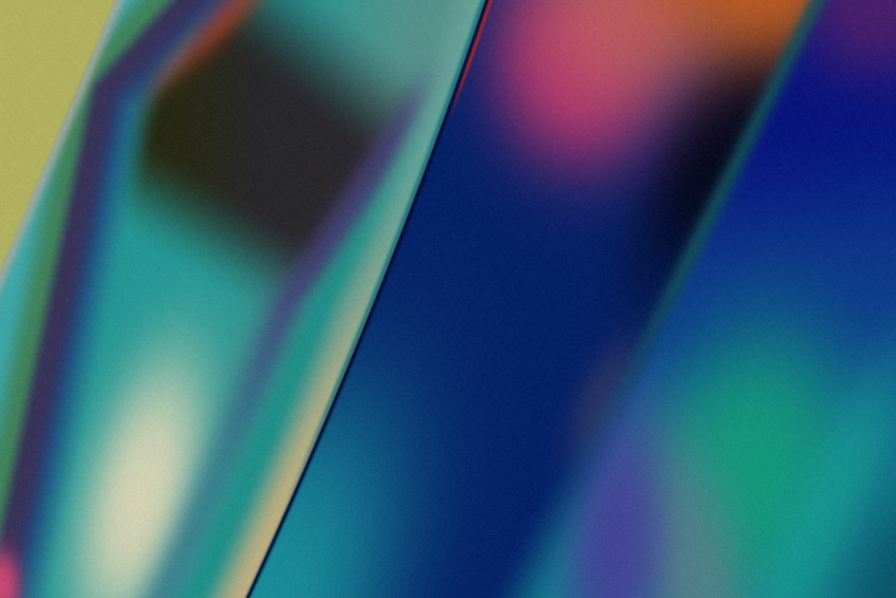
This background is drawn by a Shadertoy shader. Its source:

```glsl
#define OLIVE vec3(0.69, 0.69, 0.37)
#define TEAL vec3(0.14, 0.59, 0.58)
#define NAVY vec3(0.02, 0.13, 0.40)
#define CREAM vec3(0.82, 0.82, 0.70)
#define SHADOW vec3(0.16, 0.155, 0.17)
#define MAGENTA vec3(0.66, 0.19, 0.44)
#define ORANGE vec3(0.76, 0.37, 0.13)
#define VIOLET vec3(0.27, 0.21, 0.46)
#define GREEN vec3(0.08, 0.60, 0.48)
#define LEAN 0.42
#define GRAIN 0.02

float hash(vec2 p) {
    return fract(sin(dot(p, vec2(12.9898, 78.233))) * 43758.5453);
}

// Soft ellipse whose long axis leans to the right by the given angle
float glow(vec2 p, vec2 centre, vec2 radius, float angle) {
    vec2 d = p - centre;
    float c = cos(angle), s = sin(angle);
    vec2 q = vec2(c * d.x - s * d.y, s * d.x + c * d.y) / radius;
    return exp(-pow(dot(q, q), 1.4));
}

float band(float x, float centre, float width) {
    float d = (x - centre) / width;
    return exp(-d * d);
}

// Bright glass pane; edge is the signed distance across its right border
vec3 leftPane(vec2 p, float edge, float px) {
    vec3 col = mix(TEAL, vec3(0.33, 0.57, 0.54), smoothstep(0.2, 0.48, p.x - 0.25 * p.y));

    // Shaded core with four soft sides
    float core = 1.0 - smoothstep(-0.11, 0.08, dot(p, vec2(0.65, 0.76)) - 1.055);
    core *= smoothstep(-0.09, 0.08, dot(p, vec2(0.53, 0.848)) - 0.71);
    core *= smoothstep(-0.03, 0.04, p.x - 0.211 - 0.212 * (p.y - 0.707));
    float fold = edge - max(-0.055 - 0.25 * (0.79 - p.y), -0.13);
    core *= 1.0 - smoothstep(-0.05, 0.05, fold);
    vec3 coreColor = mix(vec3(0.15, 0.16, 0.07), SHADOW, smoothstep(0.25, 0.48, p.x));
    col = mix(col, coreColor, core);

    // Warm flare and pale reflection
    col = mix(col, vec3(0.78, 0.25, 0.08), glow(p, vec2(0.36, 0.99), vec2(0.045, 0.16), 0.75));
    col = mix(col, vec3(0.80, 0.53, 0.16), 0.8 * glow(p, vec2(0.305, 0.95), vec2(0.025, 0.10), 0.5));
    col = mix(col, CREAM, glow(p, vec2(0.235, 0.17), vec2(0.095, 0.25), 0.26));

    // Spectrum along the right border
    float low = 1.0 - smoothstep(0.15, 0.75, p.y);
    vec3 rim = mix(vec3(0.40, 0.63, 0.59), vec3(0.73, 0.68, 0.50), low);
    vec3 foldColor = mix(VIOLET, vec3(0.20, 0.46, 0.54), 1.0 - smoothstep(0.2, 0.55, p.y));
    float foldFade = 1.0 - smoothstep(0.78, 0.94, p.y);
    col = mix(col, foldColor, 0.75 * foldFade * band(fold, 0.0, 0.035));
    col = mix(col, vec3(0.10, 0.56, 0.53), 0.85 * foldFade * band(fold, 0.05, 0.032));
    col = mix(col, rim, smoothstep(-0.075, -0.008, edge));

    // Narrow facet on the left
    vec2 k = p - vec2(0.1465, 0.863);
    float facet = min(k.x - 0.208 * k.y, 0.73 * (k.x - 0.923 * k.y));
    vec3 side = mix(vec3(0.24, 0.65, 0.66), vec3(0.25, 0.51, 0.36), smoothstep(-0.055, -0.005, facet));
    side = mix(side, vec3(0.22, 0.20, 0.35), smoothstep(-0.005, 0.025, facet));
    side = mix(side, vec3(0.11, 0.27, 0.50), smoothstep(0.03, 0.085, facet));
    col = mix(side, col, smoothstep(0.045, 0.125, facet));
    col = mix(col, vec3(0.78, 0.28, 0.45), glow(p, vec2(0.0, 0.02), vec2(0.035, 0.06), 0.0));

    // Plain ground beyond the pale outer rim
    float outer = p.x - 0.195 + 0.4255 * (1.0 - p.y);
    col = mix(col, vec3(0.62, 0.65, 0.62), 0.9 * band(outer, 0.003, 0.012));
    return mix(OLIVE, col, smoothstep(-0.006 - px, 0.002 + px, outer));
}

vec3 rightPane(vec2 p, float edge) {
    // Deep field with a cool lower corner and a shadow by the ridge
    vec3 col = mix(NAVY, vec3(0.10, 0.55, 0.60), glow(p, vec2(0.42, -0.04), vec2(0.21, 0.42), LEAN));
    col = mix(col, vec3(0.02, 0.02, 0.09), 0.9 * glow(p, vec2(1.21, 0.77), vec2(0.10, 0.27), LEAN));

    // Warm lights at the top
    col = mix(col, MAGENTA, glow(p, vec2(0.96, 0.89), vec2(0.14, 0.18), -0.15));
    col = mix(col, vec3(0.75, 0.37, 0.38), 0.9 * glow(p, vec2(1.06, 1.00), vec2(0.17, 0.19), 0.3));
    col = mix(col, ORANGE, 0.95 * glow(p, vec2(1.28, 1.04), vec2(0.19, 0.15), 0.0));
    col = mix(col, vec3(0.24, 0.25, 0.40), 0.6 * glow(p, vec2(1.01, 0.33), vec2(0.045, 0.11), LEAN));

    // Facet right of the ridge
    float ridge = p.x - 0.869 - 0.498 * p.y;
    float tilt = p.y - 0.12 * (p.x - 1.25);
    vec3 face = mix(vec3(0.08, 0.48, 0.56), vec3(0.05, 0.23, 0.54), smoothstep(0.15, 0.5, tilt));
    face = mix(face, vec3(0.03, 0.08, 0.49), smoothstep(0.48, 0.8, tilt));
    face = mix(face, vec3(0.29, 0.12, 0.42), glow(p, vec2(1.47, 1.00), vec2(0.14, 0.13), 0.0));
    face = mix(face, GREEN, 0.95 * glow(p, vec2(1.25, 0.21), vec2(0.16, 0.25), 0.2));
    face = mix(face, vec3(0.09, 0.60, 0.58), 0.7 * glow(p, vec2(1.37, 0.12), vec2(0.06, 0.28), LEAN));
    face = mix(face, vec3(0.04, 0.33, 0.41), glow(p, vec2(1.54, 0.0), vec2(0.13, 0.25), LEAN));
    face = mix(face, vec3(0.34, 0.50, 0.54), 0.9 * glow(p, vec2(1.15, 0.05), vec2(0.09, 0.23), -0.2));
    face = mix(face, vec3(0.28, 0.25, 0.60), 0.9 * glow(p, vec2(1.03, 0.09), vec2(0.085, 0.24), 0.05));
    float soft = mix(0.06, 0.02, smoothstep(0.1, 0.6, p.y));
    col = mix(col, face, smoothstep(-soft, soft, ridge));
    return mix(col, vec3(0.08, 0.33, 0.35), 0.75 * smoothstep(0.2, 0.6, p.y) * band(ridge, 0.0, 0.018));
}

void mainImage(out vec4 fragColor, in vec2 fragCoord) {
    vec2 p = fragCoord / iResolution.y;
    float px = 1.0 / iResolution.y;

    // Gently bowed border between the panes
    float edge = (p.x - 0.412 - 0.4004 * p.y - 0.0625 * p.y * (1.0 - p.y)) * 0.925;
    vec3 col = mix(leftPane(p, edge, px), rightPane(p, edge), smoothstep(-px, px, edge));

    // Fine coloured lines along the border
    float upper = smoothstep(0.78, 0.9, p.y);
    col = mix(col, vec3(0.08, 0.47, 0.50), 0.75 * smoothstep(0.1, 0.4, p.y) * band(edge, -0.005, 0.004));
    col = mix(col, vec3(0.01, 0.05, 0.20), 0.9 * band(edge, 0.002, 0.004));
    col = mix(col, vec3(0.70, 0.16, 0.15), 0.8 * upper * band(edge, 0.008, 0.003));

    col += GRAIN * (hash(floor(p * 342.0)) - 0.5);
    fragColor = vec4(clamp(col, 0.0, 1.0), 1.0);
}
```
